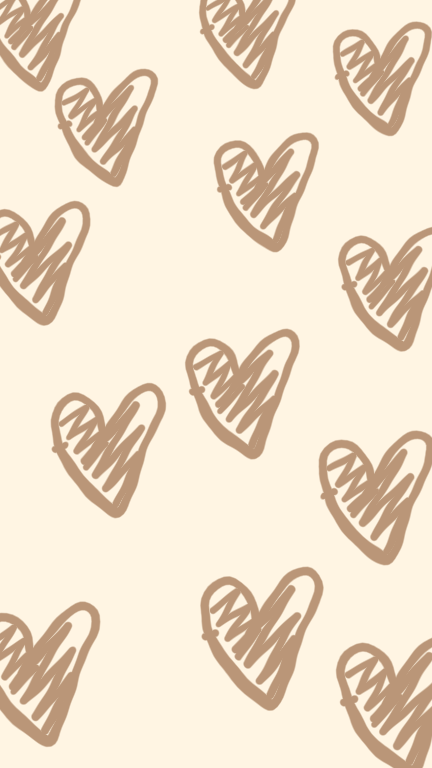
This pattern is drawn by a Shadertoy shader. Its source:

```glsl
// Hand-drawn hearts scattered on cream in three loose, zigzagging columns.
// Each heart is a closed B-spline outline, drawn as a thick pen line and
// shaded with two scribbled zigzags; layered sines make the pen wobble.

const vec3 PAPER = vec3(1.0, 0.96, 0.89);
const vec3 INK = vec3(0.73, 0.59, 0.47);

const float SIZE_TOP = 0.215;      // heart width at the top, in canvas widths
const float SIZE_BOTTOM = 0.285;   // heart width at the bottom
const float JITTER = 0.022;        // random offset of a heart
const float RIM_PEN = 0.036;       // half widths, in heart widths
const float RIM_SWELL = 0.020;     // extra weight on the lower left side
const float HATCH_PEN = 0.034;
const float WOBBLE = 0.007;
const float EDGE_PIXELS = 1.0;

// Per column: x, zigzag in x, first y from the top, row pitch, pitch growth
const vec3 COLUMN_X = vec3(0.08, 0.57, 0.875);
const vec3 COLUMN_ZIG = vec3(0.16, 0.04, 0.04);
const vec3 COLUMN_START = vec3(0.04, 0.04, 0.10);
const vec3 COLUMN_PITCH = vec3(0.10, 0.19, 0.275);
const vec3 COLUMN_GROWTH = vec3(0.0275, 0.025, 0.0);

// Spline controls of the outline; the doubled point is the sharp cleft
const int RIM_COUNT = 15;
const int RIM_STEPS = 5;
const vec2 RIM[RIM_COUNT] = vec2[RIM_COUNT](
    vec2(-0.04, 0.14), vec2(-0.04, 0.14), vec2(-0.09, 0.38),
    vec2(-0.28, 0.53), vec2(-0.50, 0.39), vec2(-0.46, 0.08),
    vec2(-0.25, -0.30), vec2(0.04, -0.52), vec2(0.13, -0.56),
    vec2(0.22, -0.30), vec2(0.33, 0.05), vec2(0.52, 0.46),
    vec2(0.42, 0.60), vec2(0.24, 0.54), vec2(0.06, 0.32));

float hash(vec2 p) {
    vec3 h = fract(p.xyx * vec3(0.1031, 0.1030, 0.0973));
    h += dot(h, h.yzx + 33.33);
    return fract((h.x + h.y) * h.z);
}

float segmentDistance(vec2 p, vec2 a, vec2 b) {
    vec2 e = b - a;
    vec2 w = p - a;
    return length(w - e * clamp(dot(w, e) / max(dot(e, e), 1e-6), 0.0, 1.0));
}

vec2 bezier(vec2 a, vec2 b, vec2 c, float t) {
    return mix(mix(a, b, t), mix(b, c, t), t);
}

// Signed distance to the outline, negative inside
float rimDistance(vec2 p) {
    float d = 1e3;
    float side = 1.0;
    for (int i = 0; i < RIM_COUNT; i++) {
        vec2 control = RIM[i];
        vec2 from = 0.5 * (RIM[(i + RIM_COUNT - 1) % RIM_COUNT] + control);
        vec2 to = 0.5 * (control + RIM[(i + 1) % RIM_COUNT]);
        vec2 a = from;
        for (int k = 1; k <= RIM_STEPS; k++) {
            vec2 b = bezier(from, control, to, float(k) / float(RIM_STEPS));
            d = min(d, segmentDistance(p, a, b));
            if ((a.y > p.y) != (b.y > p.y) &&
                p.x < a.x + (b.x - a.x) * (p.y - a.y) / (b.y - a.y)) side = -side;
            a = b;
        }
    }
    return side * d;
}

// Back-and-forth scribble between a lower edge a0-a1 and a bowed upper edge b0-b1
float scribble(vec2 p, vec2 a0, vec2 a1, vec2 b0, vec2 b1, float bow, float seed) {
    const int STROKES = 4;
    float d = 1e3;
    vec2 last = a0;
    for (int k = 0; k < STROKES; k++) {
        float t = float(k) / float(STROKES - 1);
        float slip = 0.05 * (hash(vec2(seed, float(k))) - 0.5);
        vec2 a = mix(a0, a1, t + slip);
        vec2 b = mix(b0, b1, t - slip) + vec2(bow * 4.0 * t * (1.0 - t), 0.0);
        if (k > 0) d = min(d, segmentDistance(p, last, a));
        d = min(d, segmentDistance(p, a, b));
        last = b;
    }
    return d;
}

float heartDistance(vec2 p, float seed) {
    p += WOBBLE * (sin(p.yx * 11.0 + seed * 40.0) + 0.5 * sin(p.yx * 27.0 + seed * 70.0));
    float rim = rimDistance(p);
    float swell = (1.0 - smoothstep(-0.3, 0.2, p.y)) * (1.0 - smoothstep(0.0, 0.2, p.x));
    float d = abs(rim) - RIM_PEN - RIM_SWELL * swell;
    // Shading of the right and left lobes, kept inside the outline
    float right = scribble(p, vec2(-0.22, -0.08), vec2(0.08, -0.46),
                           vec2(0.25, 0.41), vec2(0.21, -0.22), 0.07, seed);
    float left = scribble(p, vec2(-0.42, 0.26), vec2(-0.20, -0.14),
                          vec2(-0.20, 0.40), vec2(-0.01, 0.08), 0.03, seed + 5.0);
    d = min(d, max(min(right, left + 0.006) - HATCH_PEN, rim));
    // Small pen overshoot on the left side
    return min(d, segmentDistance(p, vec2(-0.465, 0.03), vec2(-0.38, 0.06)) - 0.032);
}

void mainImage(out vec4 fragColor, in vec2 fragCoord) {
    vec2 p = fragCoord / iResolution.x;
    float height = iResolution.y / iResolution.x;
    float d = 1e3;
    for (int c = 0; c < 3; c++) {
        for (int r = 0; r < 5; r++) {
            float row = float(r);
            vec2 id = vec2(float(c) + 3.0, row + 7.0);
            float drop = COLUMN_START[c] + row * (COLUMN_PITCH[c] + row * COLUMN_GROWTH[c]);
            vec2 center = vec2(COLUMN_X[c] + COLUMN_ZIG[c] * mod(row, 2.0), (1.0 - drop) * height);
            center += JITTER * (vec2(hash(id), hash(id + 19.0)) - 0.5);
            float size = mix(SIZE_TOP, SIZE_BOTTOM, drop);
            vec2 q = (p - center) / size;
            if (dot(q, q) < 0.64) d = min(d, size * heartDistance(q, hash(id + 41.0)));
        }
    }
    float edge = EDGE_PIXELS / iResolution.x;
    fragColor = vec4(mix(INK, PAPER, smoothstep(-edge, edge, d)), 1.0);
}
```
